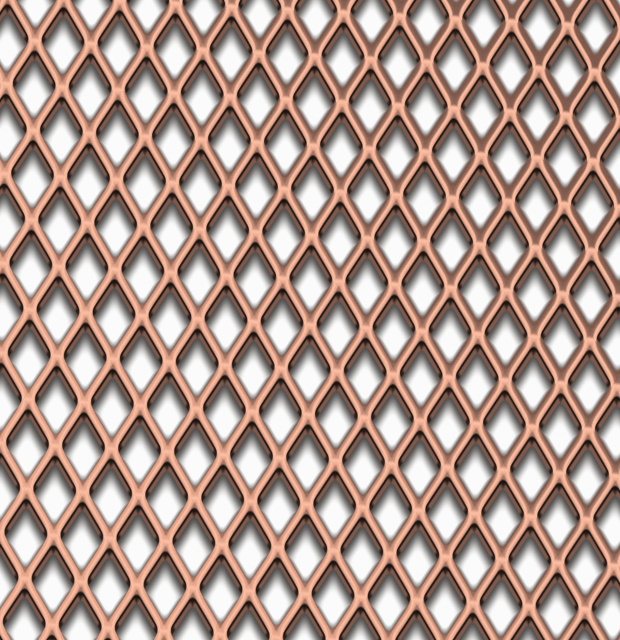
Reproduce this texture procedurally as a Shadertoy shader.

```glsl
// Copper expanded-metal mesh: slightly skewed diamonds over a white backdrop.
// One lattice distance field is shifted vertically to build the drop shadow,
// the brown lower wall, the dark crease, the upper bevel and the lit face.

// Lattice, in units of the canvas height
const vec2 NODE = vec2(0.0547, 0.9375);         // position of one crossing
const vec2 ACROSS = vec2(0.0875, -0.00475);     // step to the next column
const vec2 DOWN = vec2(-0.0026, -0.1401);       // step to the next full row

// Strand profile
const float HALF_WIDTH = 0.0060;
const float FILLET = 0.0110;
const float WALL_DROP = 0.0165;
const float CREASE_DROP = 0.0052;
const float BEVEL_LIFT = 0.0100;
const float SHADOW_DROP = 0.0200;
const float SHADOW_SOFTNESS = 0.0170;
const float GRAIN = 0.02;

// Colours
const vec3 BACKDROP = vec3(0.985);
const vec3 SHADOW = vec3(0.30, 0.29, 0.28);
const vec3 COPPER = vec3(0.90, 0.645, 0.54);
const vec3 GLINT = vec3(0.98, 0.74, 0.63);
const vec3 WALL = vec3(0.49, 0.35, 0.30);
const vec3 CREASE = vec3(0.10, 0.07, 0.055);

float hash(vec2 p) {
    return fract(sin(dot(p, vec2(127.1, 311.7))) * 43758.5453);
}

float smoothMin(float a, float b, float k) {
    float h = max(k - abs(a - b), 0.0) / k;
    return min(a, b) - h * h * k * 0.25;
}

// Distances to the nearest strand of each of the two families
vec2 strandDistances(vec2 p) {
    vec2 a = 0.5 * (ACROSS + DOWN);
    vec2 b = 0.5 * (ACROSS - DOWN);
    float area = abs(a.x * b.y - a.y * b.x);
    vec2 cell = inverse(mat2(a, b)) * (p - NODE);
    vec2 spacing = area / vec2(length(b), length(a));
    return abs(fract(cell + 0.5) - 0.5) * spacing;
}

// Distance to the centre lines, rounded where strands meet
float meshDistance(vec2 p) {
    vec2 d = strandDistances(p);
    return smoothMin(d.x, d.y, FILLET);
}

// Coverage of the mesh moved vertically by shift
float meshLayer(vec2 p, float shift, float blur) {
    float d = meshDistance(p - vec2(0.0, shift)) - HALF_WIDTH;
    return 1.0 - smoothstep(-blur, blur, d);
}

void mainImage(out vec4 fragColor, in vec2 fragCoord) {
    vec2 p = fragCoord / iResolution.y;
    float aa = 0.8 / iResolution.y;

    // The upper bevel turns into view towards the top right
    float tilt = smoothstep(0.25, 1.75, p.x + p.y * 0.75);
    float lift = BEVEL_LIFT * tilt;
    float drop = WALL_DROP * mix(0.88, 1.0, tilt);

    // Backdrop with a soft shadow, deepest under the upper edges
    float under = meshDistance(p + vec2(0.0, SHADOW_DROP)) - HALF_WIDTH;
    float around = meshDistance(p) - HALF_WIDTH;
    float shade = 1.0 - smoothstep(-0.004, SHADOW_SOFTNESS, under);
    shade = max(shade, 0.6 * (1.0 - smoothstep(0.0, 0.006, around - 0.5 * lift)));
    vec3 color = mix(BACKDROP, SHADOW, shade);

    // Lower wall, with dark pits in the side corners of each opening
    vec2 d = strandDistances(p);
    float pit = 1.0 - smoothstep(0.012, 0.019, max(d.x, d.y));
    vec3 wall = mix(WALL, CREASE, 0.85 * pit);
    color = mix(color, wall, meshLayer(p, -drop, aa * 1.3));

    // Upper bevel and the crease below the face
    color = mix(color, WALL, meshLayer(p, lift, aa * 1.3));
    color = mix(color, CREASE, 0.95 * meshLayer(p, -CREASE_DROP, aa * 1.2));

    // Lit face: signed height across the strand drives a rounded shading
    vec2 probe = vec2(0.0, 0.011);
    float height = 0.5 * (meshDistance(p + probe) - meshDistance(p - probe));
    float t = height / HALF_WIDTH;
    vec3 face = mix(COPPER, GLINT, exp(-8.0 * (t + 0.1) * (t + 0.1)));
    face = mix(face, WALL, 0.75 * smoothstep(0.55, 1.1, abs(t)));
    face = mix(face, WALL, tilt * smoothstep(0.05, 0.6, t));
    color = mix(color, face, meshLayer(p, 0.0, aa));

    // Faint surface grain
    color += GRAIN * (hash(floor(p * 512.0)) - 0.5) * (1.0 - smoothstep(0.0, 0.01, around));
    fragColor = vec4(clamp(color, 0.0, 1.0), 1.0);
}
```
